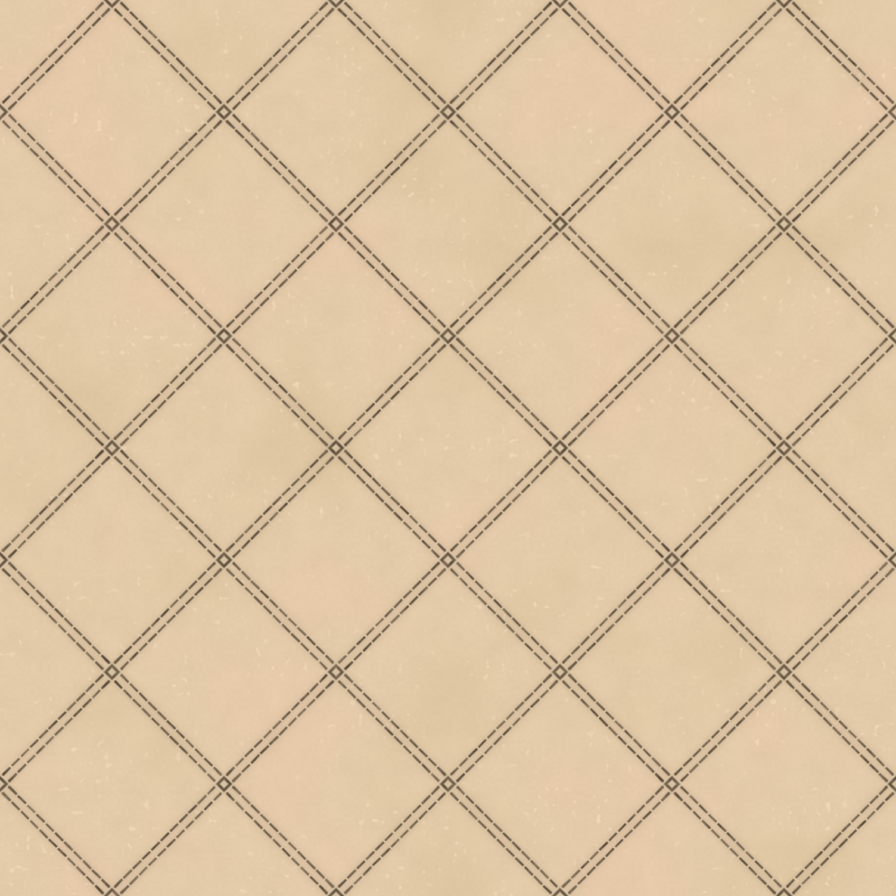
Give the GLSL for this pattern, as a three.js fragment shader.

```glsl
// A diagonal lattice of paired dashed ink lines on mottled parchment, with a
// small diamond ring at every crossing. Dashes are capsule distances in rotated
// lattice coordinates; wear and paper come from wrapping gradient noise.
varying vec2 vUv;

const float CELLS = 4.0;          // repeats across and down
const float DASHES = 11.0;        // dashes between two crossings
const float NODE_GAP = 0.043;     // bare stretch at a crossing, lattice units
const float LINE_OFFSET = 0.028;  // half the spacing of a pair, lattice units
const float LINE_WIDTH = 0.0043;  // half widths below are in cells
const float RING_WIDTH = 0.0058;
const float SOFTNESS = 0.005;
const float DIAGONAL = 0.70711;   // lattice units to cells
const vec3 PAPER = vec3(0.890, 0.793, 0.660);
const vec3 PAPER_ROSE = vec3(0.905, 0.790, 0.665);
const vec3 PAPER_SHADE = vec3(0.865, 0.770, 0.625);
const vec3 FLECK = vec3(0.945, 0.850, 0.735);
const vec3 INK = vec3(0.340, 0.290, 0.225);
const vec3 STAIN = vec3(0.640, 0.560, 0.460);

float hash(vec2 p) {
  vec3 q = fract(p.xyx * 0.1031);
  q += dot(q, q.yzx + 33.33);
  return fract((q.x + q.y) * q.z);
}

float cornerSlope(vec2 corner, vec2 delta, float period) {
  float angle = 6.28318 * hash(mod(corner, period) + period);
  return dot(vec2(cos(angle), sin(angle)), delta);
}

// Gradient noise that wraps after a whole number of lattice steps.
float noise(vec2 uv, float period) {
  vec2 p = uv * period;
  vec2 i = floor(p);
  vec2 f = p - i;
  vec2 w = f * f * f * (f * (f * 6.0 - 15.0) + 10.0);
  vec2 e = vec2(1.0, 0.0);
  float low = mix(cornerSlope(i, f, period),
                  cornerSlope(i + e, f - e, period), w.x);
  float high = mix(cornerSlope(i + e.yx, f - e.yx, period),
                   cornerSlope(i + 1.0, f - 1.0, period), w.x);
  return mix(low, high, w.y);
}

float fill(float d) {
  return 1.0 - smoothstep(-SOFTNESS, SOFTNESS, d);
}

// Paired dashes along st.y: x is the distance in cells, y the ink strength.
vec2 dashedPair(vec2 st, float seed) {
  float line = floor(st.x + 0.5);
  float offset = st.x - line;
  float segment = floor(st.y);
  float t = st.y - segment;
  float span = 1.0 - 2.0 * NODE_GAP;
  float s = (t - NODE_GAP) / span * DASHES;
  float n = clamp(floor(s), 0.0, DASHES - 1.0);
  float along = s - n - 0.5;

  vec2 id = vec2(mod(line, CELLS) * 2.0 + step(0.0, offset),
                 mod(segment, CELLS) * DASHES + n) + seed;
  float lengthVary = hash(id);
  float tilt = hash(id + 71.3) - 0.5;
  float strength = mix(0.76, 1.0, hash(id + 137.7));

  // Dashes swell as they reach a crossing.
  float swell = 1.0 - smoothstep(0.05, 0.13, min(t, 1.0 - t));
  float width = LINE_WIDTH * (0.9 + 0.25 * lengthVary + 0.3 * swell);
  float pitch = span / DASHES * DIAGONAL;
  float halfLength = pitch * (0.39 + 0.06 * lengthVary);
  float across = (abs(offset) - LINE_OFFSET) * DIAGONAL + tilt * along * 0.003;
  float beyond = max(abs(along) * pitch - halfLength + width, 0.0);
  return vec2(length(vec2(across, beyond)) - width, strength);
}

vec3 paper(vec2 uv) {
  float blotch = noise(uv, 5.0) + 0.5 * noise(uv, 13.0);
  float mottle = noise(uv, 31.0) + 0.6 * noise(uv, 67.0);
  float grain = noise(uv, 230.0);
  vec3 color = mix(PAPER, PAPER_ROSE, smoothstep(0.0, 0.6, blotch));
  color = mix(color, PAPER_SHADE, 0.7 * smoothstep(0.0, 0.7, -blotch));
  color *= 1.0 + 0.014 * mottle + 0.014 * grain;

  // Pale flecks gather in loose patches.
  float patches = smoothstep(-0.25, 0.45, noise(uv, 17.0));
  float flecks = smoothstep(0.30, 0.52, noise(uv, 113.0) + 0.2 * grain);
  return mix(color, FLECK, 0.75 * flecks * patches);
}

void main() {
  // Crossings sit at whole numbers of the rotated lattice.
  vec2 p = vUv * CELLS;
  vec2 lattice = vec2(p.x + p.y, p.x - p.y) - 0.5;
  vec2 fromNode = abs(lattice - floor(lattice + 0.5));

  vec2 rising = dashedPair(lattice.yx, 11.0);
  vec2 falling = dashedPair(lattice, 211.0);
  float ringAxis = max(fromNode.x, fromNode.y) - LINE_OFFSET;
  float ring = abs(ringAxis) * DIAGONAL - RING_WIDTH;

  // Ink coverage, worn thin in places.
  float wear = 0.93 + 0.28 * noise(vUv, 150.0) + 0.16 * noise(vUv, 41.0);
  float ink = max(fill(rising.x) * rising.y, fill(falling.x) * falling.y);
  ink = clamp(max(ink, 0.9 * fill(ring)) * wear, 0.0, 1.0);

  // Faint stain hugging the strokes and a wider shade along each pair.
  float nearest = max(min(min(rising.x, falling.x), ring), 0.0);
  float lineDistance = min(fromNode.x, fromNode.y) * DIAGONAL;
  float stain = 0.24 * exp(-nearest / 0.008);
  stain += 0.09 * exp(-lineDistance * lineDistance / 0.0016);

  vec3 color = mix(paper(vUv), STAIN, stain);
  gl_FragColor = vec4(mix(color, INK, ink), 1.0);
}
```
